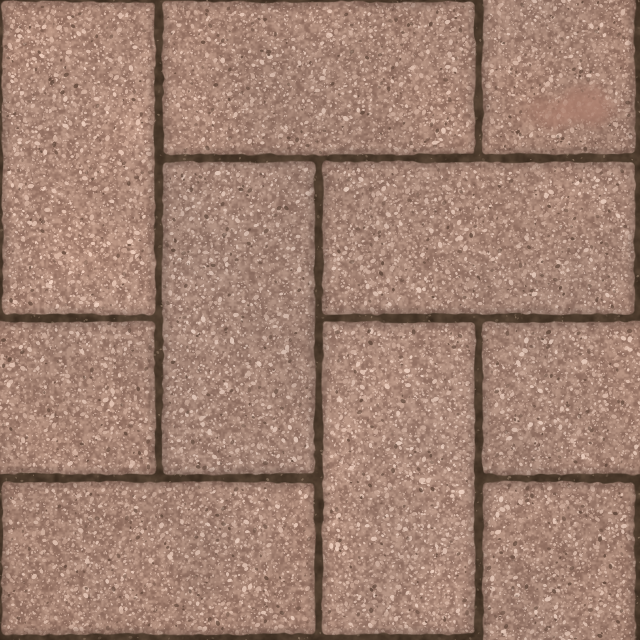
Give the GLSL for this texture, as a Shadertoy shader.

```glsl
// Herringbone pavers of speckled pink-grey concrete with dark earthy joints.

#define CELLS 4.0                      // half-brick cells across and down
#define OFFSET vec2(-0.002, 0.003)     // shift of the whole bond
#define JOINT 0.025                    // half joint width, in cells
#define CORNER 0.025                   // brick corner radius, in cells
#define WOBBLE 0.022                   // raggedness of the brick edges, in cells
#define CLAY_DARK vec3(0.56, 0.44, 0.39)
#define CLAY_LIGHT vec3(0.73, 0.61, 0.55)
#define GRAIN_DULL vec3(0.77, 0.65, 0.59)
#define GRAIN_PALE vec3(0.95, 0.86, 0.81)
#define EARTH_DARK vec3(0.21, 0.155, 0.11)
#define EARTH_LIGHT vec3(0.38, 0.30, 0.235)
#define STAIN_CENTER vec2(0.90, 0.83)

float hash(vec2 p) {
    return fract(sin(dot(p, vec2(12.9898, 78.233))) * 43758.5);
}

// Value noise that wraps after "period" steps across the canvas.
float noise(vec2 uv, float period) {
    vec2 p = uv * period, i = floor(p), f = fract(p);
    f = f * f * (3.0 - 2.0 * f);
    vec2 a = mod(i, period), b = mod(i + 1.0, period);
    return mix(mix(hash(a), hash(vec2(b.x, a.y)), f.x),
               mix(hash(vec2(a.x, b.y)), hash(b), f.x), f.y);
}

float mottle(vec2 uv, float period) {
    return 0.55 * noise(uv, period) + 0.3 * noise(uv, period * 2.0)
         + 0.15 * noise(uv, period * 4.0);
}

// Scattered oval grains: x = coverage, y = random tone of the grain.
vec2 grains(vec2 uv, float count, float density, float seed) {
    vec2 p = uv * count, base = floor(p), result = vec2(0.0);
    float soft = 0.7 * count / iResolution.y;
    for (int y = -1; y <= 1; y++)
    for (int x = -1; x <= 1; x++) {
        vec2 cell = base + vec2(x, y);
        vec2 id = mod(cell, count) + seed;
        vec2 d = p - cell - vec2(hash(id), hash(id + 17.3));
        float angle = 6.283 * hash(id + 31.7);
        d = mat2(cos(angle), sin(angle), -sin(angle), cos(angle)) * d;
        d.x *= 1.4;
        float size = hash(id + 47.1);
        float radius = mix(0.2, 0.52, size * size);
        float cover = 1.0 - smoothstep(radius - soft, radius + soft, length(d));
        cover *= step(hash(id + 59.9), density);
        if (cover > result.x) result = vec2(cover, hash(id + 71.3));
    }
    return result;
}

// Herringbone bond: signed distance to the brick, in cells, and its wrapped id.
float herringbone(vec2 p, out vec2 id) {
    vec2 origin = floor(p);
    float k = mod(origin.x + origin.y + 1.0, 4.0);
    bool upright = k < 0.5 || k > 2.5;
    if (k < 0.5) origin.y -= 1.0;                  // top half of an upright brick
    else if (k > 1.5 && k < 2.5) origin.x -= 1.0;  // right half of a flat brick
    id = mod(origin, CELLS);
    vec2 halfSize = upright ? vec2(0.5, 1.0) : vec2(1.0, 0.5);
    vec2 q = abs(p - origin - halfSize) - halfSize + JOINT + CORNER;
    return length(max(q, 0.0)) + min(max(q.x, q.y), 0.0) - CORNER;
}

void mainImage(out vec4 fragColor, in vec2 fragCoord) {
    vec2 uv = fragCoord / iResolution.xy;
    float pixel = CELLS / iResolution.y;

    // Brick shape with ragged edges
    vec2 id;
    float d = herringbone((uv - OFFSET) * CELLS, id);
    d += WOBBLE * (0.5 * noise(uv, 24.0) + 0.6 * noise(uv, 90.0) - 0.55);
    float brick = 1.0 - smoothstep(-pixel, pixel, d);
    float face = smoothstep(0.0, 0.06, -d);

    // Reddish smear where the grains are worn away
    vec2 s = (uv - STAIN_CENTER) / vec2(0.085, 0.032);
    float stain = 1.0 - smoothstep(0.3, 1.2, length(s) + 0.7 * (noise(uv, 30.0) - 0.5));

    // Clay body, tinted per brick between warm, pink and grey
    float fine = 0.55 * noise(uv, 150.0) + 0.45 * noise(uv, 300.0);
    vec3 clay = mix(CLAY_DARK, CLAY_LIGHT, smoothstep(0.1, 0.9, fine));
    float hue = 0.6 * hash(id + 5.0) + 0.4 * mottle(uv, 6.0);
    vec3 tint = mix(vec3(1.03, 0.985, 0.955), vec3(0.97, 1.0, 1.02), hue);
    float shade = 0.95 + 0.05 * hash(id + 9.0) + 0.1 * (mottle(uv, 10.0) - 0.4);
    clay = mix(clay, vec3(0.70, 0.53, 0.47), 0.75 * stain);

    // Small and large pale grains, then dark pits
    float exposed = (0.45 + 0.55 * face) * (1.0 - 0.8 * stain);
    vec2 small = grains(uv, 190.0, 0.6, 3.0);
    vec2 large = grains(uv, 105.0, 0.36, 200.0);
    vec2 pits = grains(uv, 120.0, 0.08, 400.0);
    clay = mix(clay, mix(GRAIN_DULL, GRAIN_PALE, small.y * small.y), 0.75 * small.x * exposed);
    clay = mix(clay, mix(GRAIN_DULL, GRAIN_PALE, large.y), 0.85 * large.x * exposed);
    clay = mix(clay, vec3(0.38, 0.29, 0.24), pits.x * (0.35 + 0.5 * pits.y) * exposed);
    clay *= tint * shade * mix(0.87, 1.0, face);

    // Earth in the joints with a little pale grit
    vec3 earth = mix(EARTH_DARK, EARTH_LIGHT, mottle(uv, 80.0));
    vec2 grit = grains(uv, 170.0, 0.12, 600.0);
    earth = mix(earth, vec3(0.58, 0.49, 0.41), grit.x * grit.y * 0.7);

    fragColor = vec4(mix(earth, clay, brick), 1.0);
}
```
